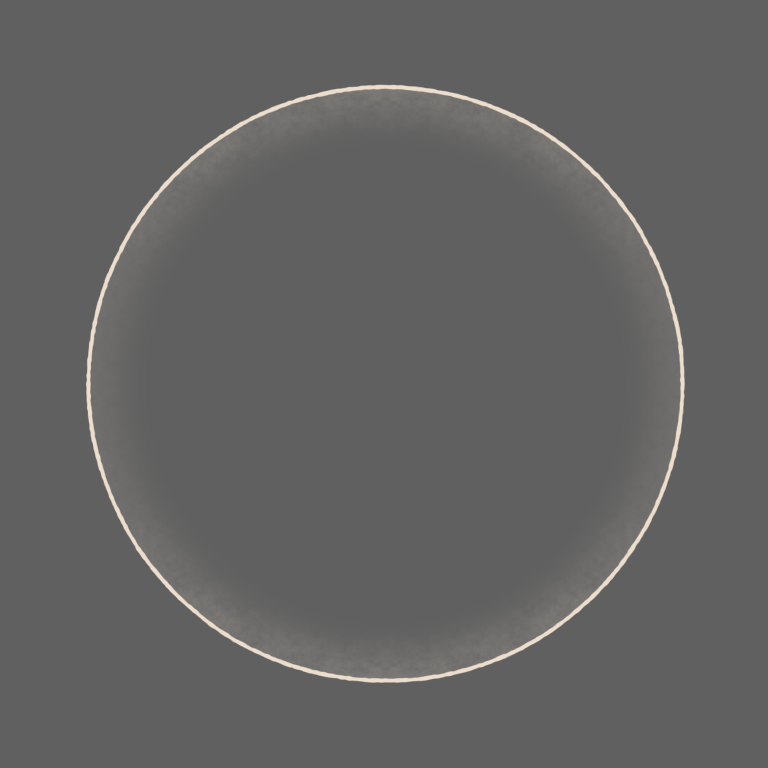
Give the GLSL for this background, as a three.js fragment shader.

```glsl
// A thin cream ring, drawn as if by hand, on a flat grey ground.
// A grainy warm glow fades inward from the ring; its mottling comes from
// value noise mirrored about both axes, and noise also roughens the line.
#define CENTER vec2(0.502, 0.5)
#define RADIUS 0.3865
#define LINE_WIDTH 0.0052
#define LINE_WOBBLE 0.0011
#define EDGE_SOFTNESS 0.0011
#define GLOW_DEPTH 0.078
#define GLOW_STRENGTH 0.135
#define GRAIN_SCALE 110.0
#define GROUND_COLOR vec3(0.378)
#define RING_COLOR vec3(0.925, 0.868, 0.805)

varying vec2 vUv;

float hash(vec2 cell) {
  vec3 q = fract(cell.xyx * vec3(0.1031, 0.1030, 0.0973));
  q += dot(q, q.yzx + 33.33);
  return fract((q.x + q.y) * q.z);
}

float valueNoise(vec2 p) {
  vec2 cell = floor(p);
  vec2 f = fract(p);
  f = f * f * (3.0 - 2.0 * f);
  float low = mix(hash(cell), hash(cell + vec2(1.0, 0.0)), f.x);
  float high = mix(hash(cell + vec2(0.0, 1.0)), hash(cell + 1.0), f.x);
  return mix(low, high, f.y);
}

// Layered noise, centred on zero.
float grainNoise(vec2 p) {
  float sum = 0.0;
  float weight = 0.5;
  for (int i = 0; i < 4; i++) {
    sum += weight * (valueNoise(p) - 0.5);
    p = p * 1.93 + 17.3;
    weight *= 0.68;
  }
  return sum;
}

void main() {
  vec2 p = vUv - CENTER;
  float dist = length(p) - RADIUS;
  vec2 direction = p / max(length(p), 0.0001);

  // Glow inside the ring, with more grain towards top and bottom
  vec2 mirrored = abs(p);
  float grain = grainNoise(mirrored * GRAIN_SCALE);
  float patches = valueNoise(mirrored * 24.0 + 5.0) - 0.5;
  float upright = smoothstep(0.25, 0.85, abs(direction.y));
  float reach = clamp(1.0 + dist / GLOW_DEPTH, 0.0, 1.0);
  float falloff = reach * reach * (3.0 - 2.0 * reach);
  float mottling = 1.0 + grain * mix(0.5, 1.0, upright) + 0.3 * patches * upright;
  float inside = 1.0 - smoothstep(-EDGE_SOFTNESS, EDGE_SOFTNESS, dist);
  float glow = GLOW_STRENGTH * mix(0.82, 1.1, upright) * falloff * mottling * inside;
  vec3 color = mix(GROUND_COLOR, RING_COLOR, clamp(glow, 0.0, 1.0));

  // Ring with a slow drift and a fine rough edge
  float drift = valueNoise(direction * 7.0 + 20.0) - 0.5;
  float roughness = valueNoise(p * 190.0 + 100.0) - 0.5;
  float lineDist = abs(dist + drift * LINE_WOBBLE) + roughness * LINE_WOBBLE;
  float halfWidth = 0.5 * LINE_WIDTH;
  float ring = 1.0 - smoothstep(halfWidth - EDGE_SOFTNESS, halfWidth + EDGE_SOFTNESS, lineDist);
  color = mix(color, RING_COLOR, ring);

  gl_FragColor = vec4(color, 1.0);
}
```
